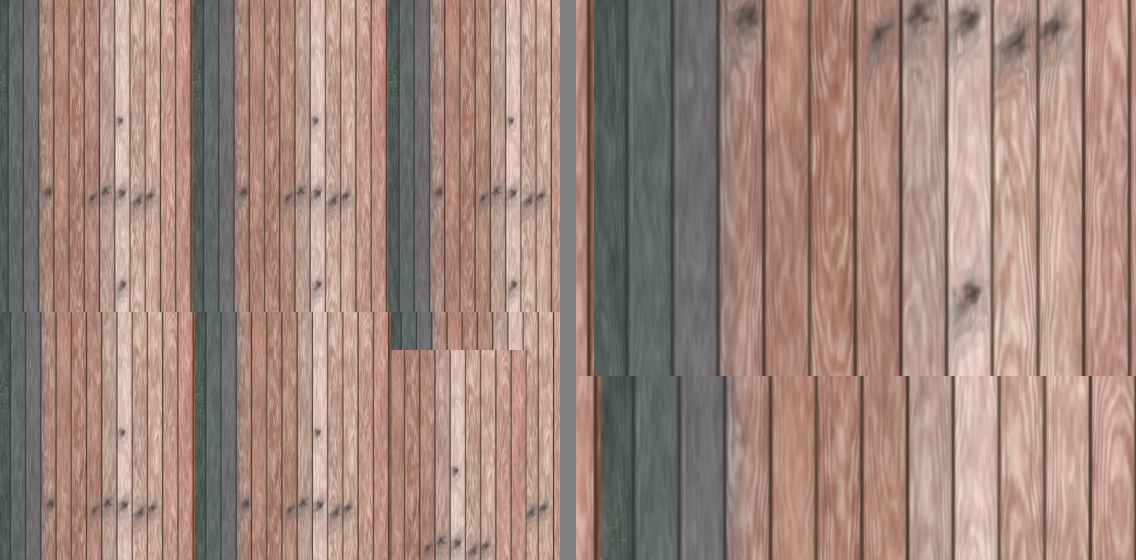
Left, the full canvas; right, a detail of the centre.
Write a Shadertoy shader that draws this texture.

```glsl
// Weathered timber cladding: a tile of grey and faded red boards, repeated across and down,
// with one offset panel at the lower right. Each board has a base colour, flame-shaped
// grain from warped parabolas, fine fibres, knots with grey stains, and a dark groove.

const vec2 TILE = vec2(0.349, 0.557);        // size of one repeat
const float BOARD = 0.0272;                  // board width
const float FIRST = 0.0195;                  // width of the cut first board
const vec4 PANEL = vec4(0.699, 0.625, 0.940, 1.0); // left, top, right, bottom
const vec2 PANEL_ORIGIN = vec2(0.594, 0.625);
const vec3 GROOVE = vec3(0.30, 0.22, 0.18);
const vec3 STAIN = vec3(0.43, 0.41, 0.41);
const vec3 KNOT = vec3(0.27, 0.22, 0.21);

// Board colours from left to right; the last is the sliver closing the tile.
const vec3 PAINT[14] = vec3[14](
    vec3(0.33, 0.36, 0.34), vec3(0.39, 0.41, 0.41), vec3(0.45, 0.44, 0.45),
    vec3(0.68, 0.54, 0.49), vec3(0.70, 0.53, 0.47), vec3(0.69, 0.52, 0.46),
    vec3(0.70, 0.54, 0.48), vec3(0.73, 0.62, 0.57), vec3(0.86, 0.75, 0.71),
    vec3(0.78, 0.65, 0.59), vec3(0.80, 0.67, 0.61), vec3(0.76, 0.60, 0.55),
    vec3(0.75, 0.57, 0.52), vec3(0.60, 0.38, 0.29));

float hash(vec2 p) {
    return fract(sin(dot(p, vec2(127.1, 311.7))) * 43758.5453);
}

float noise(vec2 p) {
    vec2 i = floor(p), f = fract(p);
    f = f * f * (3.0 - 2.0 * f);
    return mix(mix(hash(i), hash(i + vec2(1, 0)), f.x),
               mix(hash(i + vec2(0, 1)), hash(i + vec2(1, 1)), f.x), f.y);
}

float fbm(vec2 p) {
    return 0.55 * noise(p) + 0.3 * noise(p * 2.1 + 17.0) + 0.15 * noise(p * 4.3 + 41.0);
}

// Position inside the repeat, measured from its top left corner.
vec2 tileCoord(vec2 p) {
    bool inPanel = all(greaterThan(p, PANEL.xy)) && all(lessThan(p, PANEL.zw));
    if (inPanel) return p - PANEL_ORIGIN;
    float shift = p.y < TILE.y ? -0.005 : -0.001;
    return mod(p - vec2(shift, 0.0), TILE);
}

// Knot core in x and surrounding stain in y, for one board.
vec2 knots(float s, float y, float board) {
    vec2 mask = vec2(0.0);
    bool bright = board == 8.0;
    bool banded = mod(board, 3.0) < 2.0 && board > 2.0 && board < 11.0 && board != 4.0;
    for (int k = 0; k < 3; k++) {
        if (!bright && !(banded && k == 1)) continue;
        vec2 seed = vec2(board, float(k));
        float cy = 0.204 + 0.149 * float(k) + 0.03 * (hash(seed + 3.0) - 0.5);
        float cx = 0.4 * (hash(seed + 7.0) - 0.5);
        float size = mix(0.0045, 0.0075, hash(seed + 11.0));
        vec2 d = vec2((s - cx) * BOARD, y - cy);
        d.x += 0.35 * d.y;
        d += 0.006 * (vec2(noise(d * 190.0 + board), noise(d * 190.0 + 31.0)) - 0.5);
        vec2 core = d / (size * vec2(0.75, 1.15));
        vec2 halo = (d - vec2(0.0, 0.008)) / (size * vec2(1.7, 3.6));
        mask = max(mask, vec2(exp(-dot(core, core)), exp(-dot(halo, halo))));
    }
    return mask;
}

// Flame grain: nested parabolas along the board, bent by noise and by knots.
float flameGrain(float s, float y, float board, float bend) {
    float centre = 0.5 * (hash(vec2(board, 1.0)) - 0.5);
    float way = hash(vec2(board, 2.0)) < 0.5 ? -1.0 : 1.0;
    float field = 13.0 * (s - centre) * (s - centre) + way * 20.0 * y
                + 3.2 * fbm(vec2(s * 2.0 + board * 9.0, y * 17.0)) + 2.0 * bend;
    return 0.5 + 0.5 * sin(6.2832 * field);
}

vec3 cladding(vec2 p) {
    vec2 t = tileCoord(p);
    float across = (t.x - FIRST) / BOARD;
    float board = clamp(floor(across) + 1.0, 0.0, 13.0);
    float s = fract(across) - 0.5;
    float y = t.y;
    float grey = 1.0 - step(2.5, board);
    vec2 knot = knots(s, y, board);

    // Base colour with slow fading and a grey edge beside the bare boards
    vec3 col = PAINT[int(board)];
    col *= 0.93 + 0.14 * fbm(vec2(board * 5.0 + s, y * 9.0));
    if (board == 3.0) col = mix(col, STAIN * 1.15, 0.65 * smoothstep(0.1, -0.5, s));

    // Flame grain, worn paint and fibres; darker wood is redder
    float flame = flameGrain(s, y, board, knot.y);
    float worn = smoothstep(0.35, 0.65, fbm(vec2(s * 5.0 + board * 13.0, y * 42.0)));
    float fibre = fbm(vec2(s * 10.0 + board * 23.0, y * 55.0)) - 0.5;
    float strength = mix(0.5, 1.1, hash(vec2(board, 5.0))) * (board == 8.0 ? 0.6 : 1.0);
    vec3 tint = mix(vec3(0.09, 0.13, 0.13), vec3(0.045), grey);
    col += tint * strength * ((flame - 0.5) * mix(0.5, 1.0, worn) + 0.7 * (worn - 0.5));
    col += fibre * mix(0.17, 0.12, grey);

    // Knots, weather stains and lichen specks
    col = mix(col, STAIN, 0.55 * knot.y * smoothstep(0.2, 0.6, worn + fibre + 0.3));
    col = mix(col, KNOT, 0.8 * knot.x);
    float lichen = smoothstep(0.74, 0.88, noise(t * 420.0)) * smoothstep(0.08, 0.0, abs(y - 0.14));
    if (board == 0.0) col = mix(col, vec3(0.56, 0.62, 0.52), 0.6 * lichen);

    // Groove, its soft shadow, and the pale lip on the left of each board
    float edge = (0.5 - abs(s)) * BOARD;
    float depth = mix(0.65, 0.95, hash(vec2(floor(across + 0.5), 8.0)));
    float lip = smoothstep(0.0015, 0.0, abs((s + 0.5) * BOARD - 0.003));
    col += 0.06 * lip * (0.5 + noise(vec2(board, y * 40.0)));
    col *= 1.0 - 0.2 * exp(-edge / 0.0022);
    return mix(col, mix(GROOVE, vec3(0.22, 0.23, 0.23), grey),
               depth * smoothstep(0.0016, 0.0004, edge));
}

void mainImage(out vec4 fragColor, in vec2 fragCoord) {
    vec3 sum = vec3(0.0);
    for (int k = 0; k < 4; k++) {            // four samples smooth every edge
        vec2 offset = 0.5 * vec2(k % 2, k / 2) - 0.25;
        vec2 uv = (fragCoord + offset) / iResolution.xy;
        sum += cladding(vec2(uv.x, 1.0 - uv.y));
    }
    fragColor = vec4(clamp(sum / 4.0, 0.0, 1.0), 1.0);
}
```
